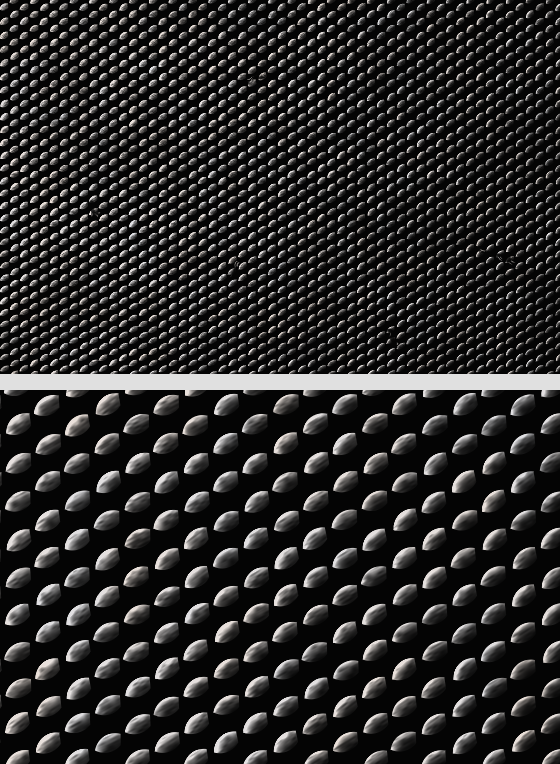
Top: the whole. Bottom: its middle third, enlarged.
Write a WebGL 2 fragment shader that draws this texture.

```glsl
#version 300 es
precision highp float;
// Dark sheet of small staggered metal scales, lit from the upper left, with a few dents.

#define COLS 56.5        // scales across
#define ROWS_TOP 26.0    // row density at the top edge
#define ROWS_GAIN 4.0    // extra rows gathered towards the bottom
#define TILT 0.52        // lean of each scale, radians
#define HALF_LENGTH 0.56 // scale length, in column widths
#define JITTER 0.07      // irregularity of placement
#define WEAR 0.18        // brightness change between scales
#define GAIN 1.62        // strength of the light

uniform vec2 u_resolution;
out vec4 fragColor;

const vec3 BLACK = vec3(0.014, 0.014, 0.014);
const vec3 SILVER = vec3(0.90, 0.88, 0.87);

float hash(vec2 p) {
  vec3 q = fract(vec3(p.xyx) * 0.1031);
  q += dot(q, q.yzx + 33.33);
  return fract((q.x + q.y) * q.z);
}

float noise(vec2 p) {
  vec2 i = floor(p), f = fract(p);
  f = f * f * (3.0 - 2.0 * f);
  return mix(mix(hash(i), hash(i + vec2(1, 0)), f.x),
             mix(hash(i + vec2(0, 1)), hash(i + vec2(1, 1)), f.x), f.y);
}

mat2 rotation(float a) {
  float c = cos(a), s = sin(a);
  return mat2(c, -s, s, c);
}

// Light returned by one scale; p is centred on it, in column widths
float scaleLight(vec2 p, vec2 id, vec2 uv, float px) {
  float depth = 1.0 - uv.y;
  float side = smoothstep(0.1, 1.0, uv.x);
  float wear = hash(id + 7.3);
  p += JITTER * (vec2(hash(id), hash(id + 19.7)) - 0.5);
  p = rotation(TILT + 0.12 * side + 0.2 * (wear - 0.5)) * p;

  // Pointed lens from two arcs, blunted at its upper right end
  float b = 0.315 - 0.06 * depth * depth - 0.01 * side;
  float r = (HALF_LENGTH * HALF_LENGTH + b * b) / (2.0 * b);
  float upper = length(p + vec2(0, r - b)) - r;
  float lower = length(p - vec2(0, r - b)) - r;
  float cut = dot(p, vec2(0.9, -0.43)) - 0.36;
  float cover = clamp(0.5 - max(max(upper, lower), cut) / px, 0.0, 1.0);

  // Bright upper rim, fading to a dark belly; thinner to the right and below
  float inset = max(-upper, 0.0) / (2.0 * b);
  float rim = exp(-inset * (1.7 + 2.1 * side + 0.8 * depth));
  float ends = 1.0 - 0.6 * smoothstep(0.0, 0.42, p.x - 0.25 * p.y);
  float brushed = 0.5 + 0.9 * noise(vec2(p.x * 4.5, p.y * 14.0) + id * 5.1);
  float tone = 0.75 * rim * ends * brushed;
  tone += 0.34 * exp(-inset * 9.0) * (1.0 - abs(p.x));
  return cover * tone * (1.0 + 2.0 * WEAR * (wear - 0.5));
}

// x: dark dents, y: bright torn edges; p is in canvas heights
vec2 dents(vec2 p) {
  vec2 spots[5] = vec2[5](vec2(0.68, 0.79), vec2(0.25, 0.44),
    vec2(0.63, 0.28), vec2(1.05, 0.10), vec2(1.33, 0.315));
  vec2 mark = vec2(0);
  for (int i = 0; i < 5; i++) {
    float k = float(i);
    float reach = i == 4 ? 0.048 : 0.016 + 0.008 * hash(vec2(k, 3.0));
    vec2 q = rotation(i == 4 ? -0.4 : 2.4 * hash(vec2(k, 8.0))) * (p - spots[i]);
    q.y += 0.016 * (noise(q * 70.0 + k * 9.0) - 0.5);
    float d = length(vec2(max(abs(q.x) - reach, 0.0), q.y));
    mark.x = max(mark.x, 1.0 - smoothstep(0.004, 0.012, d));
    float torn = 1.0 - smoothstep(0.0008, 0.003, abs(d - 0.004));
    mark.y = max(mark.y, torn * smoothstep(0.5, 0.75, noise(p * 75.0 + k)));
  }
  return mark;
}

void main() {
  vec2 uv = gl_FragCoord.xy / u_resolution;
  float aspect = u_resolution.x / u_resolution.y;
  float depth = 1.0 - uv.y;
  float px = COLS / u_resolution.x;

  // Grid whose rows close up towards the bottom
  vec2 grid = vec2(uv.x * COLS, depth * (ROWS_TOP + ROWS_GAIN * depth));
  float rowHeight = COLS / aspect / (ROWS_TOP + 2.0 * ROWS_GAIN * depth);

  // Neighbouring columns overlap; alternate ones drop by half a row
  float light = 0.0;
  for (int i = -1; i <= 1; i++) {
    float col = floor(grid.x) + float(i);
    float y = grid.y + 0.5 * mod(col, 2.0);
    vec2 id = vec2(col, floor(y)) + 40.0;
    vec2 p = vec2(grid.x - col - 0.5, (0.5 - fract(y)) * rowHeight);
    light = max(light, scaleLight(p, id, uv, px));
  }

  // Uneven lighting, dents and darker right side
  light *= GAIN * (0.84 + 0.32 * noise(uv * vec2(9.0, 5.0)));
  light *= 1.0 - 0.14 * uv.x;
  vec2 mark = dents(vec2(uv.x * aspect, uv.y));
  light = light * (1.0 - 0.85 * mark.x) + 0.5 * mark.y;

  // Faint warm and cool drift in the metal
  float drift = noise(grid * 0.6) - 0.5;
  vec3 metal = SILVER * (1.0 + drift * vec3(0.05, 0.0, -0.05));
  fragColor = vec4(mix(BLACK, metal, clamp(light, 0.0, 1.0)), 1.0);
}
```
